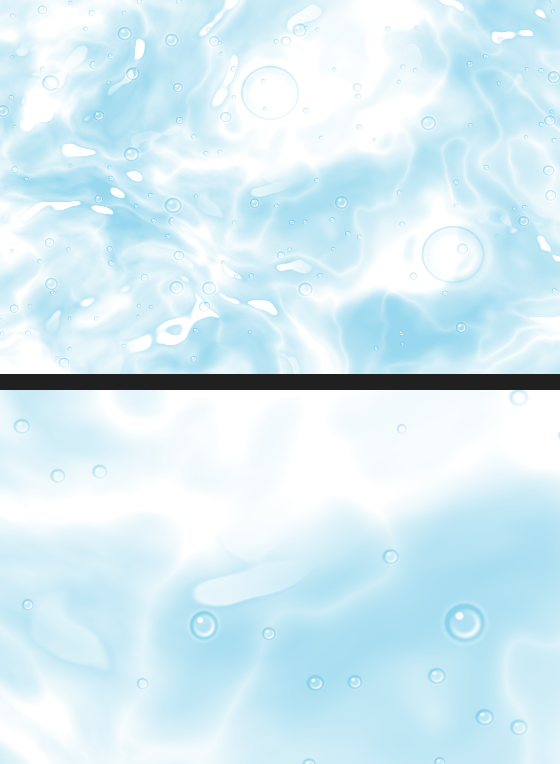
Top, the full canvas; bottom, a detail of the centre.
This texture is drawn by a Shadertoy shader. Its source:

```glsl
vec2 hash(vec2 p) {
    vec3 q = fract(p.xyx * vec3(.1031, .1030, .0973));
    q += dot(q, q.yzx + 33.33);
    return fract((q.xx + q.yz) * q.zy);
}

float slope(vec2 corner, vec2 offset) {
    float angle = 6.2832 * hash(corner).x;
    return dot(vec2(cos(angle), sin(angle)), offset);
}

float gradientNoise(vec2 p) {
    vec2 i = floor(p), f = fract(p);
    vec2 u = f * f * f * (f * (f * 6. - 15.) + 10.);
    vec2 e = vec2(1, 0);
    return mix(mix(slope(i, f), slope(i + e, f - e), u.x),
               mix(slope(i + e.yx, f - e.yx), slope(i + 1., f - 1.), u.x), u.y);
}

float fbm(vec2 p) {
    float sum = 0., gain = 1.;
    for (int i = 0; i < 4; i++) {
        sum += gain * gradientNoise(p);
        p = mat2(1.6, 1.2, -1.2, 1.6) * p + 7.3;
        gain *= .42;
    }
    return sum;
}

// Soft elliptical spot
float spot(vec2 p, vec2 center, vec2 size) {
    vec2 q = (p - center) / size;
    return exp(-dot(q, q));
}

float bell(float x) { return exp(-x * x); }

// Depth of blue: 0 is white light, .4 the deepest water
float water(vec2 p, float chop) {
    vec2 warp = vec2(fbm(p * 2.3 + 3.), fbm(p * 2.3 + 19.));
    vec2 q = p + .2 * warp;
    float depth = .18 + .32 * fbm(q * vec2(2.7, 3.6) + 11.);

    // Broad pools and pools of light
    depth += .12 * spot(q, vec2(.87, .42), vec2(.14, .2));
    depth += .13 * spot(q, vec2(1.12, .2), vec2(.25, .1));
    depth += .11 * spot(q, vec2(.3, .73), vec2(.25, .2));
    depth += .12 * spot(q, vec2(1.45, 1.), vec2(.5, .14));
    depth -= .28 * spot(q, vec2(.02, .06), vec2(.16, .2));
    depth -= .22 * spot(q, vec2(.93, .84), vec2(.13, .2));
    vec2 band = mat2(.8, -.6, .6, .8) * (q - vec2(1., .27));
    depth -= .25 * spot(band, vec2(0), vec2(.28, .05));

    // Folded veils of light
    float fold = gradientNoise(q * vec2(3.2, 4.8) + 1.5 * warp + 31.);
    depth -= .13 * pow(1. - min(1., abs(fold) * 2.2), 3.);

    // Choppy ripples
    vec2 r = p + .12 * warp.yx;
    depth += (.04 + .13 * chop) * fbm(r * vec2(11, 15) + 2. * warp);

    // Crisp glints with a faint dark lip
    float crest = gradientNoise(r * vec2(7, 11) + 2.2 * warp + 5.)
                + .3 * gradientNoise(r * vec2(19, 25));
    float cover = smoothstep(-.15, .25, gradientNoise(p * 2.5 + 43.) + .25 * chop);
    depth += .05 * cover * smoothstep(.2, .32, crest);
    float glint = cover * smoothstep(.31, .37, crest);
    return mix(clamp(depth, 0., .4), 0., glint);
}

// One bubble at most per grid cell
float addBubbles(float depth, vec2 p, float cells, float share, float thickness) {
    vec2 id = floor(p * cells), rnd = hash(id + cells);
    if (rnd.x > share) return depth;
    float radius = mix(.09, .2, rnd.y);
    vec2 q = (fract(p * cells) - .32 - .36 * hash(id + cells * 3.)) / radius;
    q.y *= .95 + .2 * rnd.y;
    float r = length(q), pixel = cells / (radius * iResolution.y);
    float width = max(thickness, .7 * pixel);
    float side = .5 + .5 * dot(q / max(r, .01), vec2(-.6, .8));
    float inside = 1. - smoothstep(1. - width, 1. + width, r);

    float crescent = bell((r - .72) / .16) * (1. - side);
    float spark = 1. - smoothstep(.16, .22 + pixel, length(q - vec2(-.3, .42)));
    depth = mix(depth, 0., .85 * inside * max(crescent, spark));
    depth -= .06 * bell((r - 1.22) / .13);
    depth += .06 * inside * bell((r - .85) / .15) * side;
    return max(depth, 0.) + .2 * bell((r - 1.) / width) * (.4 + .6 * side);
}

void mainImage(out vec4 fragColor, in vec2 fragCoord) {
    vec2 p = fragCoord / iResolution.y;
    float chop = 1. - smoothstep(.15, .95, p.x);
    float depth = water(p, chop);

    depth = addBubbles(depth, p, 2.1, .35, .035);
    depth = addBubbles(depth, p + .37, 9., .2, .13);
    depth = addBubbles(depth, p + .71, 14., .06 + .1 * chop, .16);
    depth = addBubbles(depth, p + .13, 27., .07 + .05 * chop, .25);

    vec3 color = 1. - clamp(depth, 0., .45) * vec3(1, .38, .17);
    fragColor = vec4(color, 1);
}
```
